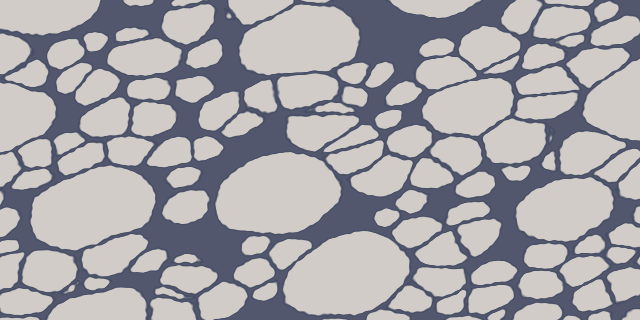
Reproduce this pattern procedurally as a Shadertoy shader.

```glsl
// Pale, tilted pebbles of mixed sizes packed in dark mortar.
// Large and small discs sit on two jittered grids in a sheared, stretched space;
// a power diagram cuts touching discs apart and gradient noise roughens them.

#define CELL 0.088        // small grid spacing, in canvas heights
#define COARSE 4.5        // large grid spacing, in small cells
#define ASPECT 1.65       // length to width of a pebble
#define TILT 0.25         // direction of the long axis, radians
#define SMALL_R vec2(0.28, 0.84)   // radius range of small pebbles, in cells
#define LARGE_R vec2(1.05, 1.45)   // radius range of large pebbles, in cells
#define GAP 0.055         // half of the narrowest joint, in cells
#define ROUNDING 0.13     // softness of the cut corners, in cells
#define ROUGHNESS 0.055   // height of the nicks along the edge, in cells

const vec3 STONE = vec3(0.82, 0.80, 0.78);
const vec3 MORTAR = vec3(0.32, 0.34, 0.43);
const vec3 MORTAR_RIM = vec3(0.28, 0.31, 0.40);

vec3 hash3(vec2 cell) {
    vec3 h = fract(cell.xyx * vec3(0.1031, 0.1030, 0.0973));
    h += dot(h, h.yxz + 33.33);
    return fract((h.xxy + h.yzz) * h.zyx);
}

float gradientDot(vec2 corner, vec2 offset) {
    float angle = 6.2832 * hash3(corner + 71.0).x;
    return dot(vec2(cos(angle), sin(angle)), offset);
}

float gradientNoise(vec2 p) {
    vec2 i = floor(p), f = p - i;
    vec2 u = f * f * f * (f * (f * 6.0 - 15.0) + 10.0);
    vec2 e = vec2(1.0, 0.0);
    return mix(mix(gradientDot(i, f), gradientDot(i + e, f - e), u.x),
               mix(gradientDot(i + e.yx, f - e.yx), gradientDot(i + 1.0, f - 1.0), u.x), u.y);
}

float smoothMax(float a, float b, float k) {
    float h = max(k - abs(a - b), 0.0) / k;
    return max(a, b) + 0.25 * h * h * k;
}

// A disc as centre (xy) and radius (z), jittered inside its grid cell
vec3 discInCell(vec2 cell, float spacing, float jitter, vec2 radii, float seed) {
    vec3 h = hash3(cell + seed);
    return vec3((cell + 0.5 + jitter * (h.xy - 0.5)) * spacing, mix(radii.x, radii.y, h.z));
}

float power(vec2 q, vec3 disc) {
    vec2 d = q - disc.xy;
    return dot(d, d) - disc.z * disc.z;
}

// Signed distance to the nearest pebble, in cells; negative inside
float pebbles(vec2 q) {
    vec3 discs[34];
    int count = 0;

    // Large discs around this point
    vec2 base = floor(q / COARSE);
    for (int k = 0; k < 9; k++) {
        vec2 cell = base + vec2(k % 3 - 1, k / 3 - 1);
        discs[count++] = discInCell(cell, COARSE, 0.6, LARGE_R, 17.0);
    }

    // Small discs, kept only where no large one covers their centre
    base = floor(q);
    for (int k = 0; k < 25; k++) {
        vec2 cell = base + vec2(k % 5 - 2, k / 5 - 2);
        vec3 disc = discInCell(cell, 1.0, 0.78, SMALL_R, 143.0);
        bool isFree = true;
        for (int j = 0; j < 9; j++) {
            if (distance(disc.xy, discs[j].xy) < discs[j].z + 0.3) isFree = false;
        }
        if (isFree) discs[count++] = disc;
    }

    // Owner of this point in the power diagram
    int owner = 0;
    float least = 1e5;
    for (int k = 0; k < count; k++) {
        float w = power(q, discs[k]);
        if (w < least) { least = w; owner = k; }
    }

    // Cut the owner's disc along the straight joints to its neighbours
    vec3 own = discs[owner];
    float d = distance(q, own.xy) - own.z;
    for (int k = 0; k < count; k++) {
        if (k == owner) continue;
        float spread = max(distance(own.xy, discs[k].xy), 0.01);
        float joint = (least - power(q, discs[k])) / (2.0 * spread) + GAP;
        d = smoothMax(d, joint, ROUNDING);
    }
    return d;
}

void mainImage(out vec4 fragColor, in vec2 fragCoord) {
    vec2 p = fragCoord / iResolution.y;

    // Broad warp varies direction and proportion; finer warp bends outlines
    vec2 w = p + 0.035 * vec2(gradientNoise(p * 4.0), gradientNoise(p * 4.0 + 37.0));
    w += 0.008 * vec2(gradientNoise(p * 17.0 + 11.0), gradientNoise(p * 17.0 + 53.0));

    // Align with the long axis and squeeze it, so pebbles become discs
    vec2 axis = vec2(cos(TILT), sin(TILT));
    vec2 q = vec2(dot(w, axis) / ASPECT, dot(w, vec2(-axis.y, axis.x))) / CELL;

    float d = (pebbles(q) + ROUGHNESS * gradientNoise(p * 48.0)) * CELL;

    // Mortar with a thin darker rim, then the stone with a crisp edge
    float pixel = 1.0 / iResolution.y;
    vec3 color = mix(MORTAR_RIM, MORTAR, smoothstep(0.003, 0.005, d));
    color = mix(STONE, color, smoothstep(-0.6 * pixel, 0.6 * pixel, d));
    fragColor = vec4(color, 1.0);
}
```
